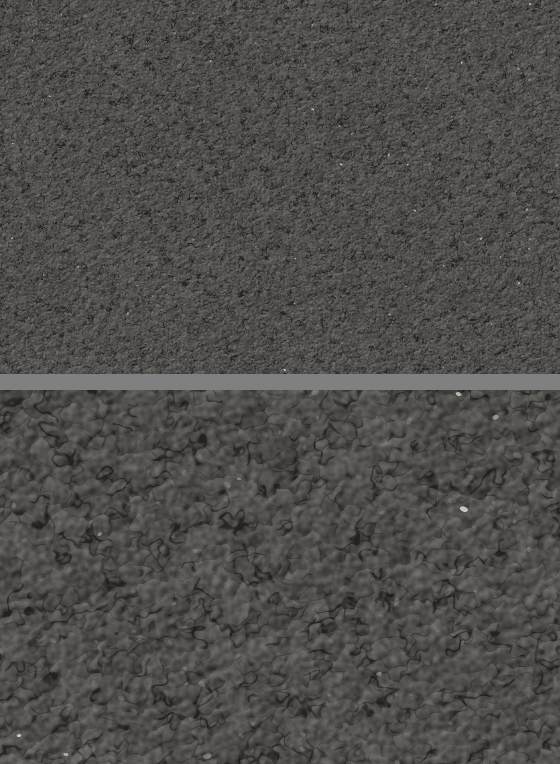
Top, the full canvas; bottom, a detail of the centre.
A WebGL 1 fragment shader for this texture:

```glsl
precision highp float;
// Dark fine-grained asphalt with crumbly facets, short crevices and sparse pale specks.

uniform vec2 u_resolution;

#define BASE_TONE 0.318
#define TINT vec3(1.012, 1.0, 0.968)
#define RELIEF_CONTRAST 0.10
#define LIGHT_STEP vec2(-0.0018, 0.0045)
#define GRAIN_ANGLE 0.38
#define FACET_SCALE 78.0
#define FACET_CONTRAST 0.065
#define GAP_DEPTH 0.085
#define GRIT_SCALE 190.0
#define CREVICE_SCALE 36.0
#define CREVICE_DEPTH 0.12
#define SPECK_SHARE 0.055

float hash(vec2 p) {
  vec3 q = fract(vec3(p.xyx) * 0.1031);
  q += dot(q, q.yzx + 33.33);
  return fract((q.x + q.y) * q.z);
}

mat2 rotation(float angle) {
  float c = cos(angle), s = sin(angle);
  return mat2(c, -s, s, c);
}

float cornerSlope(vec2 cell, vec2 offset) {
  float angle = 6.2832 * hash(cell + 71.0);
  return dot(vec2(cos(angle), sin(angle)), offset);
}

float gradientNoise(vec2 p) {
  vec2 i = floor(p), f = fract(p);
  vec2 u = f * f * f * (f * (f * 6.0 - 15.0) + 10.0);
  vec2 e = vec2(1.0, 0.0);
  float low = mix(cornerSlope(i, f), cornerSlope(i + e, f - e), u.x);
  float high = mix(cornerSlope(i + e.yx, f - e.yx),
                   cornerSlope(i + 1.0, f - 1.0), u.x);
  return mix(low, high, u.y);
}

float surfaceHeight(vec2 p) {
  return 0.75 * gradientNoise(p * vec2(52.0, 66.0))
       + 0.7 * gradientNoise(p * vec2(115.0, 140.0) + 17.0);
}

// Angular grains: each has its own tone and a lit upper side; some gaps are dark.
float facetTone(vec2 p) {
  vec2 warp = vec2(gradientNoise(p * 95.0), gradientNoise(p * 95.0 + 53.0));
  vec2 q = p * vec2(0.85, 1.15) * FACET_SCALE + 0.7 * warp;
  vec2 cell = floor(q), toNearest = vec2(0.0), owner = cell;
  float nearest = 9.0, second = 9.0;
  for (int y = -1; y <= 1; y++) {
    for (int x = -1; x <= 1; x++) {
      vec2 c = cell + vec2(float(x), float(y));
      vec2 d = q - c - vec2(hash(c + 11.0), hash(c + 29.0));
      float dist = length(d);
      second = min(second, max(dist, nearest));
      if (dist < nearest) {
        nearest = dist;
        toNearest = d;
        owner = c;
      }
    }
  }
  float gap = 1.0 - smoothstep(0.03, 0.24, second - nearest);
  float open = smoothstep(-0.1, 0.25, gradientNoise(p * 48.0 + 91.0));
  float facet = hash(owner + 47.0) - 0.5 + 0.7 * toNearest.y;
  return FACET_CONTRAST * facet - GAP_DEPTH * gap * open;
}

// Short crisp crevices: a warped zero line, cut into pieces by a second noise.
float creviceAmount(vec2 p) {
  vec2 warp = vec2(gradientNoise(p * 85.0 + 13.0), gradientNoise(p * 85.0 + 67.0));
  vec2 q = p * vec2(0.75, 1.25) * CREVICE_SCALE + 0.6 * warp;
  float line = 1.0 - smoothstep(0.02, 0.11, abs(gradientNoise(q)));
  return line * smoothstep(0.05, 0.16, gradientNoise(p * 33.0 + 31.0));
}

// One rare chip per cell, kept inside it, with its own size, turn and glint.
float speckAmount(vec2 p, float scale, float share, float pixel) {
  vec2 cell = floor(p * scale);
  vec2 jitter = vec2(hash(cell + 5.0), hash(cell + 19.0));
  vec2 center = (cell + 0.3 + 0.4 * jitter) / scale;
  float size = hash(cell + 37.0);
  float radius = mix(0.0015, 0.0032, size * size);
  vec2 d = rotation(6.2832 * hash(cell + 43.0)) * (p - center);
  float dist = length(d * vec2(0.8, 1.25)) - radius;
  float shape = 1.0 - smoothstep(-0.6 * pixel, 0.6 * pixel, dist);
  float glint = hash(cell + 61.0);
  return shape * mix(0.1, 0.5, glint * glint) * step(hash(cell + 83.0), share);
}

void main() {
  vec2 p = gl_FragCoord.xy / u_resolution.y;
  vec2 g = rotation(GRAIN_ANGLE) * p + 3.0;
  float pixel = 1.0 / u_resolution.y;

  // Directional light on the rough surface, plus fine grit.
  float relief = surfaceHeight(g) - surfaceHeight(g + LIGHT_STEP);
  relief += 0.9 * gradientNoise(p * GRIT_SCALE + 7.0);

  float tone = BASE_TONE + RELIEF_CONTRAST * relief + facetTone(g);
  tone -= CREVICE_DEPTH * creviceAmount(g);
  tone += 0.012 * gradientNoise(p * 8.0) + 0.01 * gradientNoise(p * 2.5);

  // Bright mineral chips over a denser layer of dull ones.
  tone = max(tone, 0.13) + speckAmount(p, 40.0, SPECK_SHARE, pixel);
  tone += 0.22 * speckAmount(p + 5.0, 85.0, 0.15, pixel);
  gl_FragColor = vec4(clamp(tone * TINT, 0.0, 1.0), 1.0);
}
```
